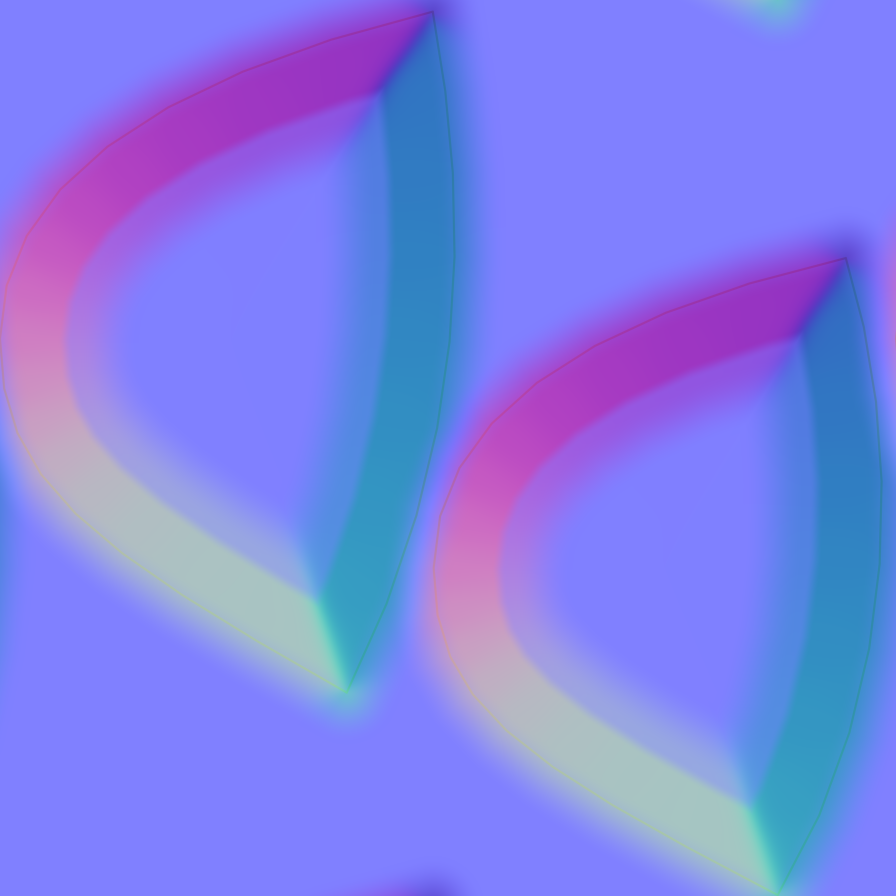
Reproduce this texture map procedurally as a WebGL 1 fragment shader.

```glsl
precision highp float;
uniform vec2 u_resolution;

const float CORNER_BLUR = 0.012;
const float MAX_SLOPE = 0.62;

vec2 cubic(vec2 a, vec2 b, vec2 c, vec2 d, float t) {
  float s = 1.0 - t;
  return a * s * s * s + 3.0 * b * s * s * t + 3.0 * c * s * t * t + d * t * t * t;
}

float segmentDistance(vec2 p, vec2 a, vec2 b) {
  vec2 ab = b - a;
  float h = clamp(dot(p - a, ab) / dot(ab, ab), 0.0, 1.0);
  return length(p - a - ab * h);
}

// Adds one curved side of a convex, counterclockwise outline
void addSide(vec2 p, vec2 a, vec2 b, vec2 c, vec2 d,
             inout vec2 inward, inout float dist, inout float side) {
  vec2 start = a;
  for (int i = 1; i <= 8; i++) {
    vec2 end = cubic(a, b, c, d, float(i) / 8.0);
    vec2 dir = normalize(end - start);
    vec2 normal = vec2(-dir.y, dir.x);
    float segDist = segmentDistance(p, start, end);
    inward += normal * exp(-segDist / CORNER_BLUR);
    dist = min(dist, segDist);
    side = min(side, dot(p - start, normal));
    start = end;
  }
}

// Bevel strength: outer glow, steep rim, then a softer inner band
float bevel(float depth) {
  float glow = smoothstep(-0.058, 0.018, depth);
  float rimDrop = 0.42 * smoothstep(0.064, 0.080, depth);
  float innerFade = 0.58 * smoothstep(0.084, 0.154, depth);
  return glow * (1.0 - rimDrop - innerFade);
}

// Returns slope in xy and outline coverage in z; the plane repeats every unit
vec3 leaf(vec2 uv, vec2 top, vec2 upperA, vec2 upperB, vec2 left,
          vec2 lowerA, vec2 lowerB, vec2 bottom, vec2 rightA, vec2 rightB) {
  vec2 center = vec2(0.5 * (left.x + rightB.x), 0.5 * (top.y + bottom.y));
  vec2 p = fract(uv - center + 0.5) + center - 0.5;
  vec2 inward = vec2(0.0);
  float dist = 10.0;
  float side = 10.0;
  addSide(p, top, upperA, upperB, left, inward, dist, side);
  addSide(p, left, lowerA, lowerB, bottom, inward, dist, side);
  addSide(p, bottom, rightA, rightB, top, inward, dist, side);
  float depth = side > 0.0 ? dist : -dist;
  vec2 direction = inward / max(length(inward), 1e-16);
  float outline = 1.0 - smoothstep(0.0004, 0.0020, dist);
  return vec3(direction * bevel(depth), outline);
}

void main() {
  vec2 uv = gl_FragCoord.xy / u_resolution;

  vec3 upperLeaf = leaf(uv, vec2(0.483, 0.987),
    vec2(0.159, 0.909), vec2(0.0, 0.785), vec2(0.0, 0.622),
    vec2(0.0, 0.464), vec2(0.096, 0.391), vec2(0.387, 0.227),
    vec2(0.521, 0.492), vec2(0.527, 0.753));
  vec3 lowerLeaf = leaf(uv, vec2(0.944, 0.712),
    vec2(0.638, 0.642), vec2(0.484, 0.526), vec2(0.484, 0.366),
    vec2(0.484, 0.216), vec2(0.573, 0.154), vec2(0.868, 0.001),
    vec2(1.009, 0.232), vec2(1.005, 0.518));

  // Encode the combined slopes as a normal colour
  vec2 slope = upperLeaf.xy + lowerLeaf.xy;
  float steepness = length(slope);
  vec3 color = vec3(0.5 + 0.5 * MAX_SLOPE * slope,
                    1.0 - 0.24 * pow(steepness, 1.3));

  // Thin crease along each outline
  float crease = max(upperLeaf.z, lowerLeaf.z);
  vec3 creaseColor = vec3(0.5 + 0.40 * slope, 0.58);
  color = mix(color, creaseColor, 0.6 * crease);

  gl_FragColor = vec4(clamp(color, 0.0, 1.0), 1.0);
}
```
